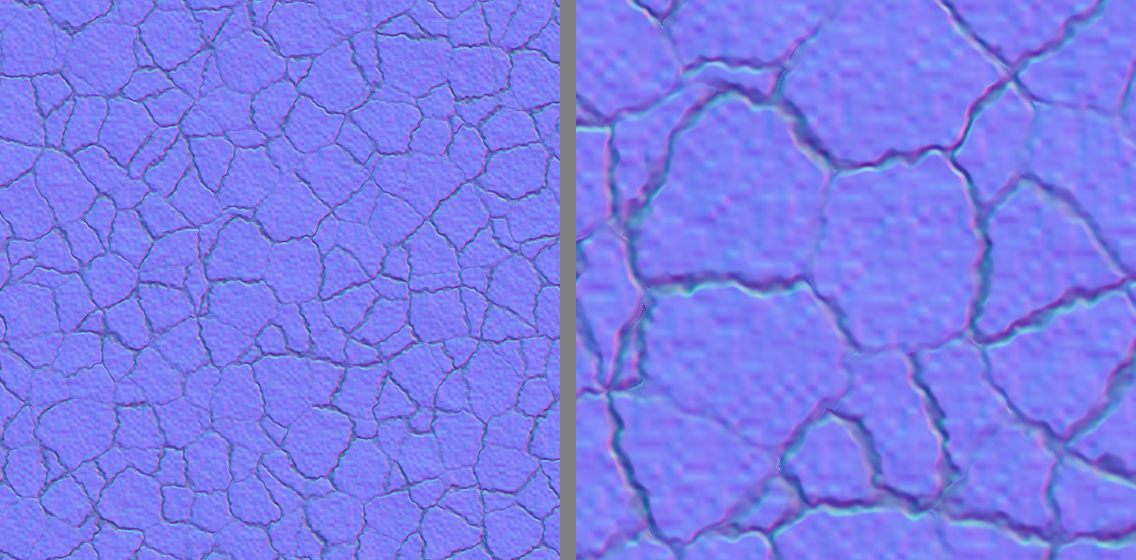
Left, the full canvas; right, a detail of the centre.
This texture map is drawn by a Shadertoy shader. Its source:

```glsl
// Tangent-space normal map of irregular cracked stone with ragged, uneven joints.

const float CELLS        = 15.0;    // stone sites across the canvas
const float SIZE_SPREAD  = 0.85;    // variation of stone size
const float CORNER       = 0.028;   // corner rounding, in cells
const float CRACK_WIDTH  = 0.0056;  // half width of a joint
const float CRACK_DEPTH  = 0.0024;
const float FAINT_DEPTH  = 0.25;    // relative depth of the weakest joints
const vec3  WARP_FREQ    = vec3(24.0, 75.0, 150.0);
const vec3  WARP_AMOUNT  = vec3(0.013, 0.0065, 0.0035);
const vec3  GRAIN_FREQ   = vec3(13.0, 55.0, 150.0);
const vec3  GRAIN_HEIGHT = vec3(0.0022, 0.0011, 0.0009);
const float RUBBLE       = 0.0016;  // loose grit inside the joints
const float SLOPE_STEP   = 0.0019;  // distance used to measure slopes
const float HALO         = 1.35;    // width of the shade around a joint
const float CRACK_SHADE  = 0.23;
const float RIM_LIGHT    = 0.14;
const vec3  CRACK_TINT   = vec3(0.0, 0.035, 0.0);
const vec3  TINT         = vec3(1.0, 0.997, 0.965);

vec3 hash3(vec2 p) {
    vec3 q = fract(p.xyx * vec3(0.1031, 0.1030, 0.0973));
    q += dot(q, q.yxz + 33.33);
    return fract((q.xxy + q.yzz) * q.zyx);
}

// Smooth value noise, three independent channels in 0..1
vec3 noise3(vec2 p) {
    vec2 i = floor(p), f = fract(p);
    f = f * f * f * (f * (f * 6.0 - 15.0) + 10.0);
    vec3 low  = mix(hash3(i), hash3(i + vec2(1, 0)), f.x);
    vec3 high = mix(hash3(i + vec2(0, 1)), hash3(i + vec2(1, 1)), f.x);
    return mix(low, high, f.y);
}

// Site position relative to p (xy) and its size weight (z)
vec3 site(vec2 id, vec2 p) {
    vec3 r = hash3(id + 17.0);
    return vec3(id + r.xy - p, SIZE_SPREAD * r.z * r.z);
}

// Weighted Voronoi joints: x = distance to the joint in cells, y = its depth
vec2 joints(vec2 p) {
    vec2 base = floor(p), ownId = base;
    vec3 own = vec3(0.0);
    float best = 1e5;
    for (int y = -2; y <= 2; y++)
    for (int x = -2; x <= 2; x++) {
        vec2 id = base + vec2(x, y);
        vec3 s = site(id, p);
        float power = dot(s.xy, s.xy) - s.z;
        if (power < best) { best = power; own = s; ownId = id; }
    }

    // Soft minimum over all bisectors rounds the corners
    float sum = 1e-20, depthSum = 0.0;
    for (int y = -2; y <= 2; y++)
    for (int x = -2; x <= 2; x++) {
        vec2 id = base + vec2(x, y);
        if (id == ownId) continue;
        vec3 s = site(id, p);
        float power = dot(s.xy, s.xy) - s.z;
        float d = (power - best) / (2.0 * max(length(s.xy - own.xy), 0.02));
        float w = exp(-d / CORNER);
        float depth = smoothstep(0.05, 0.6, hash3(id + ownId + 91.0).x);
        sum += w;
        depthSum += w * mix(FAINT_DEPTH, 1.0, depth);
    }
    return vec2(-CORNER * log(sum), depthSum / sum);
}

// x = surface height, y = shade of the joint at this point
vec2 surface(vec2 p) {
    vec2 warped = p;
    for (int i = 0; i < 3; i++)
        warped += (noise3(p * WARP_FREQ[i] + 40.0 * float(i)).xy - 0.5) * WARP_AMOUNT[i];
    vec2 joint = joints(warped * CELLS);

    float wear     = noise3(p * 38.0 + 7.0).z;
    float width    = CRACK_WIDTH * mix(0.75, 1.25, wear);
    float strength = joint.y * mix(0.7, 1.2, wear);
    float dist     = joint.x / CELLS;
    float groove   = strength * (1.0 - smoothstep(0.0, width, dist));
    float shade    = strength * (1.0 - smoothstep(0.0, width * HALO, dist));

    float swell = noise3(p * GRAIN_FREQ.x + 23.0).x;
    float lumps = noise3(p * GRAIN_FREQ.y + 3.0).x;
    vec3  grit  = noise3(p * GRAIN_FREQ.z + 11.0);
    float height = dot(vec3(swell, lumps, grit.x), GRAIN_HEIGHT);
    height += groove * (grit.y * RUBBLE - CRACK_DEPTH);
    return vec2(height, min(shade, 1.0));
}

void mainImage(out vec4 fragColor, in vec2 fragCoord) {
    vec2 p = fragCoord / min(iResolution.x, iResolution.y);

    // Slopes by finite differences
    vec2 here   = surface(p);
    float right = surface(p + vec2(SLOPE_STEP, 0.0)).x;
    float above = surface(p + vec2(0.0, SLOPE_STEP)).x;
    vec2 slope  = (vec2(right, above) - here.x) / SLOPE_STEP;
    vec3 normal = normalize(vec3(-slope, 1.0));

    // Encode, then darken the joints and lift the upper rims
    vec3 color = (0.5 + 0.5 * normal) * TINT + CRACK_TINT * here.y;
    float shade = 1.0 - CRACK_SHADE * here.y;
    shade += RIM_LIGHT * dot(normal.xy, vec2(0.5, 1.0));
    fragColor = vec4(clamp(color * shade, 0.0, 1.0), 1.0);
}
```
